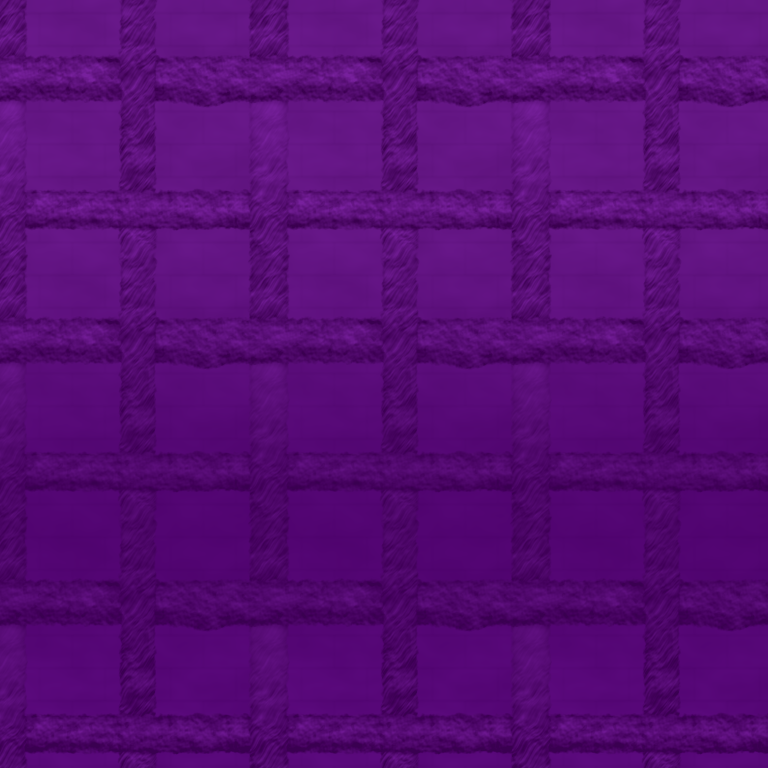
Reproduce this pattern procedurally as a three.js fragment shader.

```glsl
#define TILE 0.3411
#define CROSSING vec2(0.350, 0.8975)
#define SOFT 0.013
#define COURSES 4.0
#define WEAR 0.62
#define RELIEF 0.85
#define DARK vec3(0.255, 0.010, 0.345)
#define BRIGHT vec3(0.44, 0.112, 0.58)
#define DIM_TINT vec3(0.004, -0.026, 0.022)

varying vec2 vUv;

vec2 gradientAt(vec2 cell, float seed) {
  float h = fract(sin(dot(cell, vec2(127.1, 311.7)) + seed * 17.3) * 43758.5);
  return vec2(cos(6.2832 * h), sin(6.2832 * h));
}

// Gradient noise that wraps after "period" lattice cells
float noise(vec2 p, vec2 period, float seed) {
  vec2 i = floor(p), f = p - i;
  vec2 u = f * f * f * (f * (f * 6.0 - 15.0) + 10.0);
  vec2 lo = mod(i, period), hi = mod(i + 1.0, period);
  float a = dot(gradientAt(lo, seed), f);
  float b = dot(gradientAt(vec2(hi.x, lo.y), seed), f - vec2(1.0, 0.0));
  float c = dot(gradientAt(vec2(lo.x, hi.y), seed), f - vec2(0.0, 1.0));
  float d = dot(gradientAt(hi, seed), f - 1.0);
  return mix(mix(a, b, u.x), mix(c, d, u.x), u.y);
}

float fractalNoise(vec2 tile, vec2 freq, float seed) {
  float sum = 0.0, gain = 0.6;
  for (int k = 0; k < 3; k++) {
    sum += gain * noise(tile * freq, freq, seed + float(k));
    freq *= 2.0;
    gain *= 0.6;
  }
  return sum;
}

// Bumps lit from above: brightness follows the slope of the noise
float relief(vec2 tile, vec2 freq, float seed) {
  vec2 toLight = vec2(0.004, 0.010);
  return fractalNoise(tile, freq, seed) - fractalNoise(tile + toLight, freq, seed);
}

float inside(float dist) {
  return 1.0 - smoothstep(-SOFT, SOFT, dist);
}

// Wall behind the bars: faint staggered courses and soft stains
float wallTone(vec2 tile, vec2 grid) {
  float row = grid.y * COURSES;
  float course = abs(fract(row) - 0.5);
  float joint = abs(fract(grid.x * 2.0 + 0.5 * mod(floor(row), 2.0)) - 0.5);
  float lines = 0.06 * smoothstep(0.42, 0.5, course) + 0.03 * smoothstep(0.46, 0.5, joint);
  return 0.20 * fractalNoise(tile, vec2(4.0, 7.0), 2.0) - lines;
}

// Upright bar: smooth bright cap below each crossing, ragged toward the foot
float uprightTone(vec2 tile, float across, float along, float odd) {
  float lift = smoothstep(0.8, 1.75, along);
  float smoothness = lift * (1.0 - odd);
  vec2 slanted = vec2(tile.x, tile.y - tile.x);
  slanted += 0.03 * noise(tile * 12.0, vec2(12.0), 5.0);
  float gouges = relief(slanted, vec2(16.0, 26.0), 7.0);
  float tone = mix(-0.19 - 0.05 * odd, 0.10 - 0.20 * odd, lift);
  tone += WEAR * fractalNoise(tile, vec2(13.0, 15.0), 11.0) * (1.0 - 0.5 * smoothness);
  tone += RELIEF * gouges * (1.0 - 0.7 * smoothness);
  float cap = 0.16 * exp(-pow((along - 1.78) / 0.07, 2.0)) * (1.0 - across * across);
  return tone + cap - 0.24 * pow(min(abs(across), 1.0), 4.0);
}

// Level bar: lit along its upper flank, dark along its lower rim
float levelTone(vec2 tile, float across, float odd) {
  float lit = exp(-5.0 * (across - 0.25) * (across - 0.25));
  float belly = 1.0 - smoothstep(-0.95, mix(0.0, -0.25, odd), across);
  float tone = -0.19 + 0.22 * lit - 0.34 * belly - 0.16 * smoothstep(0.55, 1.0, across);
  float pits = smoothstep(0.2, 0.42, noise(tile * 36.0, vec2(36.0), 21.0));
  tone += WEAR * fractalNoise(tile, vec2(11.0, 19.0), 15.0);
  return tone + 0.8 * RELIEF * relief(tile, vec2(24.0, 28.0), 18.0) - 0.2 * pits;
}

void main() {
  vec2 tile = (vUv - CROSSING) / TILE;
  vec2 grid = tile * 2.0;
  vec2 id = floor(grid + 0.5);
  vec2 f = grid - id;
  vec2 odd = mod(id, 2.0);

  // Bar outlines, with rough edges and a sagging lump on alternate level bars
  float rough = 0.035 * fractalNoise(tile, vec2(24.0), 31.0);
  float sag = (mod(grid.x, 2.0) - 1.53) / 0.15;
  float lump = 0.04 * exp(-sag * sag) * (1.0 - odd.y) * step(f.y, 0.0);
  float uprightHalf = mix(0.145, 0.134, odd.x) + rough;
  float levelHalf = mix(0.168, 0.143, odd.y) + rough + lump;
  float uprightDist = abs(f.x) - uprightHalf;
  float levelDist = abs(f.y) - levelHalf;

  // Plain weave: the level bar is in front where both parities agree
  float levelFront = 1.0 - abs(odd.x - odd.y);
  float upright = uprightTone(tile, f.x / uprightHalf, mod(grid.y - id.x, 2.0), odd.x);
  float level = levelTone(tile, f.y / levelHalf, odd.y);
  upright -= 0.32 * levelFront * exp(-max(levelDist, 0.0) / 0.025);
  level -= 0.18 * (1.0 - levelFront) * exp(-max(uprightDist, 0.0) / 0.05);

  float tone = wallTone(tile, grid);
  float uprightMask = inside(uprightDist), levelMask = inside(levelDist);
  float uprightOver = mix(mix(tone, level, levelMask), upright, uprightMask);
  float levelOver = mix(mix(tone, upright, uprightMask), level, levelMask);
  tone = mix(uprightOver, levelOver, levelFront);

  // Light falls off to a dim band in the lower half, then recovers a little
  float glow = smoothstep(0.30, 0.76, vUv.y);
  float floorGlow = 1.0 - smoothstep(0.02, 0.30, vUv.y);
  float light = 0.33 + 0.43 * glow + 0.15 * floorGlow;
  float contrast = 0.6 + 0.5 * glow + 0.4 * floorGlow;
  vec3 color = mix(DARK, BRIGHT, clamp(light + tone * contrast, -0.15, 1.15));
  float wall = (1.0 - uprightMask) * (1.0 - levelMask);
  color += DIM_TINT * (1.0 - glow) * mix(0.4, 1.0, wall);
  gl_FragColor = vec4(max(color, 0.0), 1.0);
}
```
